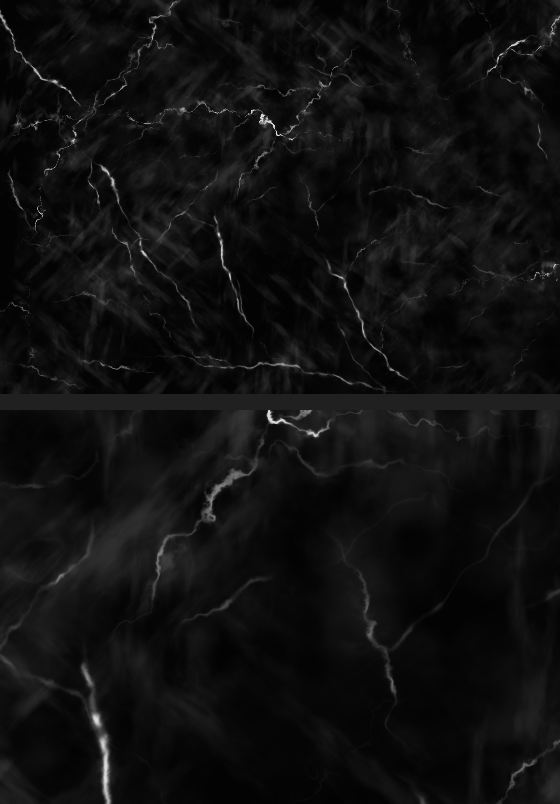
Top, the full canvas; bottom, a detail of the centre.
Give the GLSL for this texture, as a Shadertoy shader.

```glsl
// Black marble: a near-black mottled ground crossed by thin pale veins.
// Veins are noise-bent segments that break into grit and flecks; a few
// long ones set the layout and a hashed loop scatters fainter ones.

float hash(vec2 p) {
    return fract(sin(dot(p, vec2(127.1, 311.7))) * 43758.5);
}

float noise(vec2 p) {
    vec2 cell = floor(p);
    vec2 f = fract(p);
    f = f * f * (3.0 - 2.0 * f);
    float low = mix(hash(cell), hash(cell + vec2(1.0, 0.0)), f.x);
    float high = mix(hash(cell + vec2(0.0, 1.0)), hash(cell + vec2(1.0)), f.x);
    return mix(low, high, f.y);
}

float fbm(vec2 p) {
    float sum = 0.0;
    float gain = 0.5;
    for (int i = 0; i < 5; i++) {
        sum += gain * noise(p);
        p = mat2(1.6, 1.2, -1.2, 1.6) * p + 7.3;
        gain *= 0.5;
    }
    return sum / 0.97;
}

vec2 rotate(vec2 p, float angle) {
    float c = cos(angle);
    float s = sin(angle);
    return vec2(c * p.x + s * p.y, c * p.y - s * p.x);
}

// Brightness of one vein running from a to b; crumble breaks it into grit.
float vein(vec2 p, vec2 a, vec2 b, float width, float crumble, float seed) {
    float len = length(b - a);
    vec2 dir = (b - a) / len;
    vec2 q = vec2(dot(p - a, dir), dot(p - a, vec2(-dir.y, dir.x)));
    float t = q.x / len;
    if (t < -0.03 || t > 1.03 || abs(q.y) > 0.1) return 0.0;

    float bend = 0.04 * (noise(vec2(q.x * 9.0, seed)) - 0.5)
               + 0.016 * (noise(vec2(q.x * 34.0, seed + 3.0)) - 0.5);
    float offset = q.y + bend;
    float d = abs(offset + (0.008 + crumble) * (fbm(p * 42.0 + seed) - 0.5));

    float taper = smoothstep(-0.03, 0.2, t) * (1.0 - smoothstep(0.7, 1.03, t));
    float patches = smoothstep(0.25, 0.75, noise(p * 13.0 + seed));
    float grains = smoothstep(0.2, 0.8, noise(p * 85.0 + seed));
    float w = width * mix(0.6, 1.2, patches);
    float core = exp(-d * d / (w * w)) * (0.15 + 0.85 * patches) * (0.3 + 0.9 * grains);

    // Loose flecks and dusty haze beside the line.
    float spread = exp(-abs(offset) / (0.005 + 0.25 * crumble));
    float dust = fbm(p * 60.0 - seed);
    float flecks = smoothstep(0.55, 0.8, dust) * (0.15 + 8.0 * crumble) * patches;
    return taper * (core + spread * (flecks + 0.12 * dust * dust));
}

// Long veins that set the layout.
float mainVeins(vec2 p) {
    float v = 0.0;
    v += 0.5 * vein(p, vec2(0.48, 1.03), vec2(0.22, 0.70), 0.0022, 0.025, 1.0);
    v += 0.65 * vein(p, vec2(0.22, 0.76), vec2(0.05, 0.32), 0.0022, 0.040, 2.0);
    v += 0.5 * vein(p, vec2(0.11, 0.44), vec2(0.06, 0.06), 0.0020, 0.045, 3.0);
    v += 0.6 * vein(p, vec2(-0.04, 1.0), vec2(0.24, 0.70), 0.0022, 0.015, 4.0);
    v += 0.5 * vein(p, vec2(0.02, 0.69), vec2(0.60, 0.69), 0.0021, 0.060, 5.0);
    v += 0.85 * vein(p, vec2(0.42, 0.74), vec2(0.92, 0.65), 0.0024, 0.050, 13.0);
    v += 0.6 * vein(p, vec2(0.21, 0.63), vec2(0.51, 0.16), 0.0025, 0.008, 6.0);
    v += 0.7 * vein(p, vec2(0.53, 0.47), vec2(0.62, 0.16), 0.0024, 0.006, 7.0);
    v += 0.55 * vein(p, vec2(0.74, 0.56), vec2(0.82, 0.36), 0.0023, 0.020, 14.0);
    v += 0.5 * vein(p, vec2(0.82, 0.36), vec2(1.07, -0.03), 0.0023, 0.006, 8.0);
    v += 0.6 * vein(p, vec2(1.08, 0.73), vec2(1.45, 0.93), 0.0023, 0.020, 9.0);
    v += 0.4 * vein(p, vec2(0.93, 0.90), vec2(0.56, 0.44), 0.0020, 0.035, 10.0);
    v += 0.35 * vein(p, vec2(0.34, 0.09), vec2(1.05, 0.02), 0.0024, 0.010, 11.0);
    v += 0.6 * vein(p, vec2(1.12, 0.28), vec2(1.46, 0.32), 0.0023, 0.060, 12.0);
    return v;
}

// Fainter veins in three families: steep falling, rising and near level.
float scatteredVeins(vec2 p, float aspect) {
    float v = 0.0;
    for (int i = 0; i < 46; i++) {
        float id = float(i) + 20.0;
        vec2 centre = fract(id * vec2(0.7549, 0.5698)) * vec2(aspect, 1.0);
        float family = mod(id, 3.0);
        float angle = family < 0.5 ? -1.05 : (family < 1.5 ? 0.85 : -0.12);
        angle += 0.6 * (hash(vec2(id, 1.0)) - 0.5);
        float halfLen = mix(0.05, 0.17, hash(vec2(id, 2.0)));
        vec2 reach = halfLen * vec2(cos(angle), sin(angle));
        float crumble = 0.05 * hash(vec2(id, 3.0));
        float strength = mix(0.14, 0.45, pow(hash(vec2(id, 4.0)), 2.0));
        v += strength * vein(p, centre - reach, centre + reach, 0.0020, crumble, id);
    }
    return v;
}

// Brushed streaks along one direction, gathered in patches.
float streaks(vec2 p, float angle, float seed) {
    vec2 q = rotate(p, angle);
    float patches = smoothstep(0.42, 0.68, fbm(p * 5.0 + seed));
    return patches * smoothstep(0.48, 0.85, fbm(q * vec2(14.0, 46.0) + seed));
}

// Dark clouds with fine mottle, hairline wisps and brushed smudges.
float ground(vec2 p) {
    float cloud = smoothstep(0.32, 0.72, fbm(p * 4.0 + 4.0));
    float mottle = smoothstep(0.2, 0.85, fbm(p * 22.0 + 9.0));
    float wisp = exp(-abs(fbm(p * 6.0 + 17.0) - 0.5) / 0.006);
    float brushed = streaks(p, 0.8, 31.0) + streaks(p, 1.5, 57.0) + streaks(p, -0.7, 83.0);
    return 0.010 + 0.085 * cloud * mottle + 0.05 * wisp * mottle * cloud
         + 0.10 * brushed;
}

void mainImage(out vec4 fragColor, in vec2 fragCoord) {
    vec2 p = fragCoord / iResolution.y;
    float aspect = iResolution.x / iResolution.y;

    // A shared gentle warp keeps every line from running straight.
    vec2 warp = vec2(fbm(p * 6.0), fbm(p * 6.0 + 50.0)) - 0.5;
    vec2 bent = p + 0.045 * warp;

    float shade = ground(p) + mainVeins(bent) + scatteredVeins(bent, aspect);
    fragColor = vec4(vec3(min(shade, 0.85)), 1.0);
}
```
